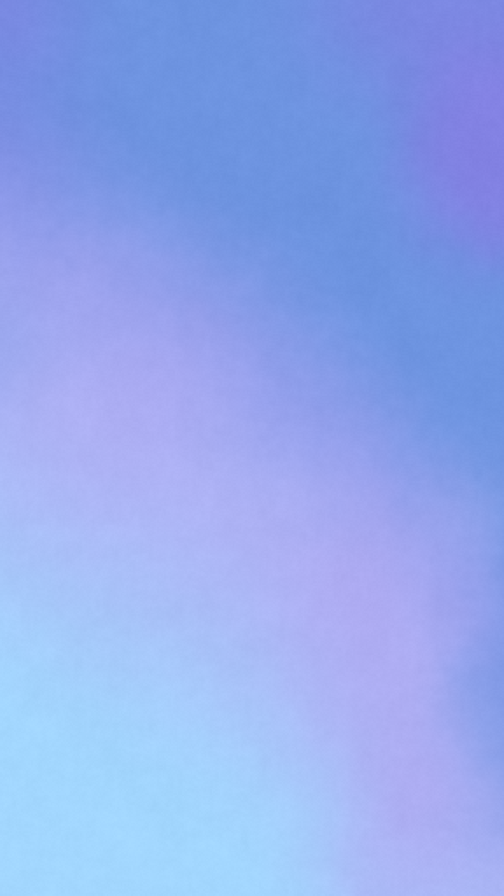
This background is drawn by a WebGL 2 fragment shader. Its source:

```glsl
#version 300 es
precision highp float;
// Soft out-of-focus sky: a bent diagonal ramp from pale cyan through lilac
// and iris to blue, tinted by elliptical glows of violet, orchid and blue.
// Faint cloudy noise and grain break up the smooth gradients.

uniform vec2 u_resolution;
out vec4 fragColor;

const vec3 SKY    = vec3(0.635, 0.84, 0.995);
const vec3 LILAC  = vec3(0.68, 0.70, 0.96);
const vec3 IRIS   = vec3(0.575, 0.625, 0.925);
const vec3 BLUE   = vec3(0.43, 0.58, 0.88);
const vec3 VIOLET = vec3(0.52, 0.50, 0.89);
const vec3 ORCHID = vec3(0.685, 0.66, 0.945);

float hash(vec2 p) {
    return fract(sin(dot(p, vec2(127.1, 311.7))) * 43758.5);
}

// Smoothly interpolated lattice noise, 0 to 1
float valueNoise(vec2 p) {
    vec2 cell = floor(p);
    vec2 f = smoothstep(0.0, 1.0, p - cell);
    float low  = mix(hash(cell), hash(cell + vec2(1, 0)), f.x);
    float high = mix(hash(cell + vec2(0, 1)), hash(cell + vec2(1, 1)), f.x);
    return mix(low, high, f.y);
}

// Octaves of equal strength, centered on zero
float mottle(vec2 p) {
    float sum = 0.0;
    for (int i = 0; i < 4; i++) {
        sum += valueNoise(p) - 0.5;
        p = p * 2.1 + 17.3;
    }
    return sum;
}

// Squared distance from an ellipse center, 1 on its rim
float ellipse(vec2 p, vec2 center, vec2 radius) {
    vec2 d = (p - center) / radius;
    return dot(d, d);
}

// Gaussian tint
vec3 tint(vec3 base, vec3 color, float strength, vec2 p, vec2 center, vec2 radius) {
    return mix(base, color, strength * exp(-ellipse(p, center, radius)));
}

// Flat-topped tint with a firmer rim
vec3 patchTint(vec3 base, vec3 color, float strength, vec2 p, vec2 center, vec2 radius) {
    float e = ellipse(p, center, radius);
    return mix(base, color, strength * exp(-e * e));
}

// Diagonal ramp whose bands steepen toward the right edge
vec3 diagonalRamp(vec2 p) {
    float level = p.y + 0.3 * p.x + 0.2 * pow(p.x, 4.0);
    vec3 color = mix(SKY, LILAC, smoothstep(0.17, 0.60, level));
    color = mix(color, IRIS, smoothstep(0.56, 0.78, level));
    return mix(color, BLUE, smoothstep(0.72, 0.95, level));
}

void main() {
    vec2 uv = gl_FragCoord.xy / u_resolution;
    vec2 p = gl_FragCoord.xy / u_resolution.y;

    // Slightly uneven outlines for the bands and glows
    vec2 q = uv + 0.012 * vec2(mottle(p * 9.0), mottle(p * 9.0 + 40.0));
    vec3 color = diagonalRamp(q);

    // Violet upper corners
    color = patchTint(color, VIOLET, 0.60, q, vec2(0.98, 1.0), vec2(0.36, 0.13));
    color = patchTint(color, VIOLET, 0.90, q, vec2(1.02, 0.83), vec2(0.23, 0.13));
    color = tint(color, VIOLET, 0.50, q, vec2(0.0, 1.0), vec2(0.16, 0.10));
    color = tint(color, VIOLET, 0.25, q, vec2(0.0, 0.84), vec2(0.18, 0.09));

    // Orchid haze along the middle band
    color = tint(color, ORCHID, 0.25, q, vec2(0.14, 0.68), vec2(0.18, 0.06));
    color = tint(color, ORCHID, 0.45, q, vec2(0.29, 0.57), vec2(0.18, 0.08));
    color = tint(color, ORCHID, 0.65, q, vec2(0.73, 0.34), vec2(0.17, 0.11));
    color = tint(color, ORCHID, 0.35, q, vec2(0.74, 0.21), vec2(0.17, 0.08));

    // Lower right: orchid column beside a blue edge
    color = tint(color, ORCHID, 0.75, q, vec2(0.83, 0.10), vec2(0.14, 0.11));
    color = tint(color, LILAC, 0.60, q, vec2(0.79, 0.02), vec2(0.17, 0.08));
    color = patchTint(color, BLUE, 0.50, q, vec2(1.04, 0.21), vec2(0.16, 0.09));
    color = tint(color, BLUE, 0.28, q, vec2(1.02, 0.09), vec2(0.10, 0.06));

    // Faint accents at the side edges
    color = tint(color, LILAC, 0.25, q, vec2(0.94, 0.42), vec2(0.14, 0.06));
    color = tint(color, BLUE, 0.22, q, vec2(0.0, 0.61), vec2(0.09, 0.07));

    // Cloudy shading and fine grain
    color += 0.009 * mottle(p * 22.0 + 80.0);
    color += (hash(floor(p * 512.0)) - 0.5) * 0.010;
    fragColor = vec4(color, 1.0);
}
```
